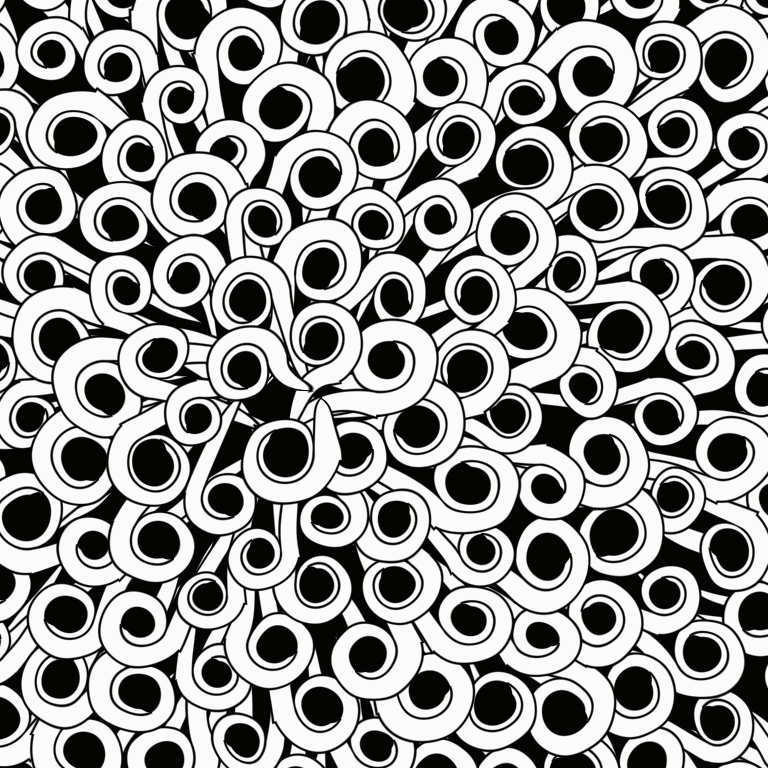
Give the GLSL for this pattern, as a Shadertoy shader.

```glsl
// Inked spiral curls whose tapering tails sweep toward one hub, white on black.
#define HUB vec2(0.36, 0.48)
#define SPACING 0.053      // scale of the sunflower layout
#define SCATTER 0.016      // random shift of each curl
#define CURL_MIN 0.049
#define CURL_MAX 0.075
#define TAIL_MIN 0.17
#define TAIL_MAX 0.28
#define LINE 0.0030        // pen line width
#define SOFT 0.0012        // half width of the smoothed edge
#define PAPER vec3(0.985, 0.985, 0.983)
#define INK vec3(0.015, 0.015, 0.01)

const float TAU = 6.2831853;
const float GOLDEN_ANGLE = 2.3999632;

vec4 hash4(float n) {
    return fract(sin(n * vec4(12.9898, 78.233, 39.346, 11.135) + 1.7) * 43758.5453);
}

// 1 inside (d < 0), 0 outside
float fill(float d) {
    float soft = max(SOFT, 0.6 / min(iResolution.x, iResolution.y));
    return 1.0 - smoothstep(-soft, soft, d);
}

// Parabolic ribbon leaving the origin along +x, leaning by the angle lean
float tailDistance(vec2 p, float len, float lean, float width) {
    float reach = len * cos(lean);
    float x = clamp(p.x, 0.0, reach);
    float bend = tan(lean) / reach;
    float slope = 2.0 * bend * x;
    float side = abs(p.y - bend * x * x) / sqrt(1.0 + slope * slope);
    float t = x / reach;
    float halfWidth = 0.5 * width * mix(1.0, 0.6, t) * (1.0 - pow(t, 8.0));
    return max(side - halfWidth, max(p.x - reach, -p.x - 0.4 * width));
}

// Returns (paper amount, coverage) of one curl; toHub is its unit direction to the hub
vec2 curl(vec2 d, vec2 toHub, float hubDist, vec4 rnd, vec4 rnd2) {
    float radius = mix(CURL_MIN, CURL_MAX, rnd.x);
    float width = radius * mix(0.42, 0.50, rnd.y);
    float hole = radius * mix(0.30, 0.38, rnd.z);
    float lean = mix(-0.25, 0.8, rnd.w);
    float len = min(mix(TAIL_MIN, TAIL_MAX, rnd2.x), hubDist * 0.95);

    // Local frame: the tail leaves along -y from the right side
    float hand = rnd2.y < 0.5 ? -1.0 : 1.0;
    vec2 across = vec2(-toHub.y, toHub.x) * hand;
    vec2 along = toHub * cos(lean) - across * sin(lean);
    vec2 outward = across * cos(lean) + toHub * sin(lean);
    vec2 q = vec2(dot(d, outward), -dot(d, along));

    // Body: one winding that shrinks by the ribbon width
    float turn = fract(atan(q.y, q.x) / TAU);
    float rho = length(q) * (1.0 + 0.16 * (rnd2.z - 0.5) * sin(2.0 * TAU * turn));
    float body = rho - (radius - width * turn);
    float tail = tailDistance(vec2(-q.y, q.x - radius + 0.5 * width), len, lean, width);
    float shape = min(body, tail);

    // Dark eye that widens into a hooked notch where the ribbon ends
    float endTurn = mix(0.3, 0.9, rnd2.w);
    float afterEnd = fract(turn - endTurn);
    float notch = max(pow(1.0 - afterEnd, 1.5), smoothstep(0.91, 1.0, afterEnd));
    float eye = rho - hole * (1.0 + 0.3 * notch);

    // Pen line of the second winding, running into the notch
    float winding = mix(radius - width, hole * 1.28, min(turn / endTurn, 1.0));
    float seam = turn < endTurn ? abs(rho - winding) - 0.5 * LINE : 1.0;

    float paper = fill(shape + 0.5 * LINE) * (1.0 - fill(min(eye, seam)));
    return vec2(paper, fill(shape - 0.5 * LINE));
}

void mainImage(out vec4 fragColor, in vec2 fragCoord) {
    vec2 p = fragCoord / min(iResolution.x, iResolution.y);
    // Slight tremor of the hand
    p += 0.0012 * sin(p.yx * 61.0 + 2.0 * sin(p * 37.0));
    vec2 fromHub = p - HUB;
    float r = length(fromHub);

    // Only curls close enough to reach this point, painted from the rim inward
    float reach = TAIL_MAX + CURL_MAX;
    float outer = (r + reach + SCATTER) / SPACING;
    float inner = max(r - CURL_MAX - SCATTER - 0.02, 0.0) / SPACING;
    int first = int(outer * outer) + 1;
    int last = max(int(inner * inner), 1);

    float tone = 0.0;
    for (int i = first; i >= last; i--) {
        float n = float(i);
        float angle = n * GOLDEN_ANGLE;
        vec2 center = SPACING * sqrt(n) * vec2(cos(angle), sin(angle));
        vec4 rnd2 = hash4(n + 517.0);
        center += SCATTER * (rnd2.zw - 0.5);
        vec2 d = fromHub - center;
        if (dot(d, d) > reach * reach) continue;
        float hubDist = length(center);
        vec2 layer = curl(d, -center / hubDist, hubDist, hash4(n), rnd2);
        tone = mix(tone, layer.x, layer.y);
    }
    fragColor = vec4(mix(INK, PAPER, tone), 1.0);
}
```
